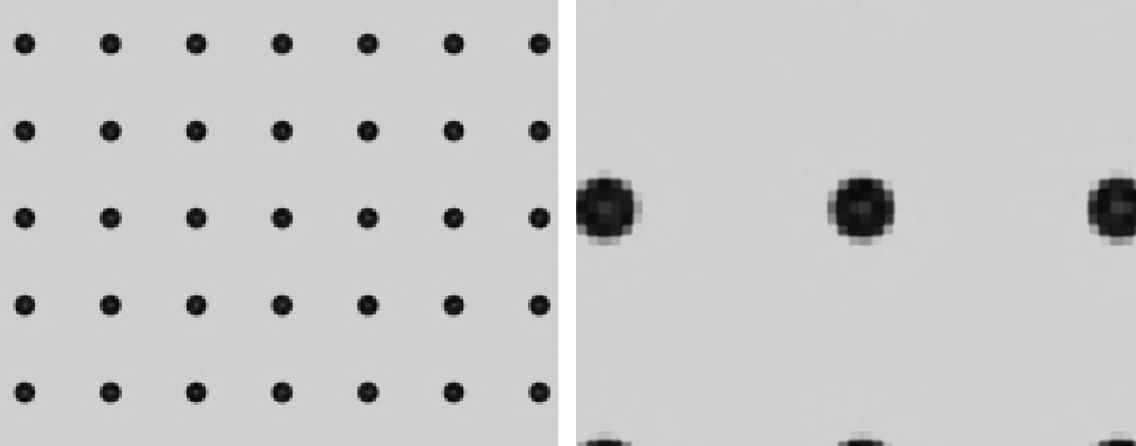
Left: the whole. Right: its middle third, enlarged.
This pattern is drawn by a Shadertoy shader. Its source:

```glsl
// Lengths are fractions of the canvas width.
const vec2 DOT_PITCH = vec2(0.1532, 0.1556);
const vec2 FIRST_DOT = vec2(0.0443, 0.0955);
const float CORE_RADIUS = 0.0142;
const float OUTER_RADIUS = 0.0228;
const float SPECK_RADIUS = 0.0055;
const float SPECK_GAIN = 0.15;

const float BLOCK_SIZE = 0.00677;
const vec2 BLOCK_ORIGIN = vec2(0.4822, 0.4245);
const float BLOCK_BLUR = 0.28;

const vec3 PAPER = vec3(0.812);
const vec3 INK = vec3(0.075);
const vec3 MARGIN = vec3(0.97);
const float MARGIN_WIDTH = 0.0035;
const float INK_GRAIN = 0.09;
const float PAPER_GRAIN = 0.012;

float hash(vec2 p) {
    p = fract(p * vec2(0.1031, 0.1137));
    p += dot(p, p.yx + 33.33);
    return fract((p.x + p.y) * p.x * 91.7);
}

float valueNoise(vec2 p) {
    vec2 i = floor(p);
    vec2 f = fract(p);
    float low = mix(hash(i), hash(i + vec2(1.0, 0.0)), f.x);
    float high = mix(hash(i + vec2(0.0, 1.0)), hash(i + 1.0), f.x);
    return mix(low, high, f.y);
}

// Steps to whole block indices, with softened borders between blocks.
vec2 snapToBlock(vec2 p) {
    vec2 g = (p - BLOCK_ORIGIN) / BLOCK_SIZE - 0.5;
    return floor(g) + smoothstep(0.5 - BLOCK_BLUR, 0.5 + BLOCK_BLUR, fract(g));
}

float distanceToDot(vec2 p) {
    vec2 cell = (p - FIRST_DOT) / DOT_PITCH;
    return length((fract(cell + 0.5) - 0.5) * DOT_PITCH);
}

void mainImage(out vec4 fragColor, in vec2 fragCoord) {
    vec2 p = fragCoord / iResolution.x;
    vec2 block = snapToBlock(p);
    float d = distanceToDot((block + 0.5) * BLOCK_SIZE + BLOCK_ORIGIN);
    float grain = valueNoise(block + 200.0) - 0.5;

    // Coarse round dot with a faint lighter centre
    float coverage = 1.0 - smoothstep(CORE_RADIUS, OUTER_RADIUS, d);
    float speck = SPECK_GAIN * exp(-d * d / (SPECK_RADIUS * SPECK_RADIUS));
    vec3 ink = INK + speck + INK_GRAIN * grain;

    // Compression-like grain, stronger around the dots
    float halo = 1.0 - smoothstep(OUTER_RADIUS, 0.06, d);
    vec3 paper = PAPER + PAPER_GRAIN * grain * mix(0.3, 1.0, halo);
    vec3 color = mix(paper, ink, coverage);

    // Pale strip along the right side
    float aa = 1.0 / iResolution.x;
    float edge = smoothstep(-aa, aa, p.x - (1.0 - MARGIN_WIDTH));
    fragColor = vec4(mix(color, MARGIN, edge), 1.0);
}
```
